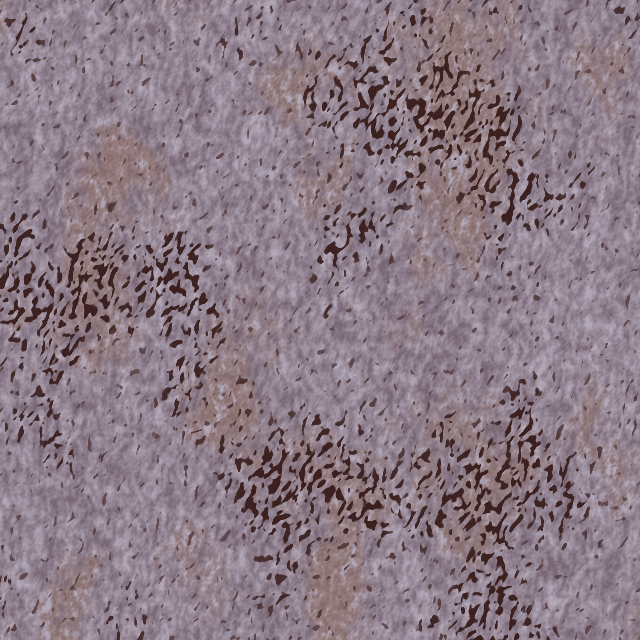
Give the GLSL for this texture, as a three.js fragment shader.

```glsl
varying vec2 vUv;

const vec3 SHADOW_MAUVE = vec3(0.475, 0.405, 0.46);
const vec3 PALE_LILAC = vec3(0.70, 0.66, 0.72);
const vec3 WARM_TAN = vec3(0.575, 0.465, 0.45);
const vec3 FAINT_BROWN = vec3(0.34, 0.24, 0.25);
const vec3 DEEP_RUST = vec3(0.23, 0.125, 0.12);

float hash(vec2 cell) {
  return fract(sin(dot(cell, vec2(127.1, 311.7))) * 43758.5453);
}

// Signed contribution of one lattice corner
float corner(vec2 cell, vec2 offset) {
  float angle = 6.28318 * hash(cell);
  return dot(vec2(cos(angle), sin(angle)), offset);
}

float gradientNoise(vec2 p) {
  vec2 cell = floor(p);
  vec2 f = fract(p);
  vec2 w = f * f * f * (f * (f * 6.0 - 15.0) + 10.0);
  vec2 e = vec2(1.0, 0.0);
  float low = mix(corner(cell, f), corner(cell + e.xy, f - e.xy), w.x);
  float high = mix(corner(cell + e.yx, f - e.yx), corner(cell + e.xx, f - e.xx), w.x);
  return mix(low, high, w.y);
}

float fbm(vec2 p) {
  float sum = 0.0;
  float amplitude = 1.0;
  for (int i = 0; i < 4; i++) {
    sum += amplitude * gradientNoise(p);
    p = mat2(1.6, 1.2, -1.2, 1.6) * p + 17.3;
    amplitude *= 0.5;
  }
  return sum;
}

// Bends the grain so that its direction wanders
vec2 warp(vec2 p, float frequency, float amount) {
  vec2 q = p * frequency;
  return p + amount * vec2(gradientNoise(q + 3.7), gradientNoise(q + 41.2));
}

vec2 lean(vec2 p, float slope) {
  return vec2(p.x - slope * p.y, p.y);
}

// Mottled pale flakes over a darker mauve coat
vec3 weatheredCoat(vec2 p) {
  vec2 grain = lean(warp(p, 24.0, 0.010), 0.12);
  float flakes = gradientNoise(grain * vec2(105.0, 62.0) + 9.1);
  float clumps = fbm(grain * vec2(34.0, 19.0) + 60.4);
  float grit = gradientNoise(lean(p, 0.3) * vec2(230.0, 170.0));
  float broad = fbm(p * vec2(4.0, 2.6) + 23.8);
  float tone = 0.46 + 0.65 * flakes + 0.48 * clumps + 0.35 * grit + 0.18 * broad;

  vec3 coat = mix(SHADOW_MAUVE, PALE_LILAC, clamp(tone, 0.0, 1.0));
  float stain = fbm(p * vec2(5.5, 3.5) + 81.6) + 0.35 * clumps;
  float stainCover = smoothstep(0.0, 0.5, stain) * (1.0 - smoothstep(0.45, 0.95, tone));
  return mix(coat, WARM_TAN + 0.07 * (flakes + grit), 0.8 * stainCover);
}

// Share of rust, gathered in ragged upright patches
float rustDensity(vec2 p) {
  float patches = fbm(p * vec2(4.6, 3.1) + 12.9);
  float breakup = gradientNoise(p * vec2(22.0, 15.0) + 5.3);
  return smoothstep(-0.15, 0.52, patches + 0.22 * breakup);
}

// Short slanted flecks, lower threshold means more cover
float rustFlecks(vec2 p, float threshold) {
  vec2 grain = lean(warp(p, 26.0, 0.012), 0.3);
  float flecks = gradientNoise(grain * vec2(98.0, 62.0) + 31.5);
  flecks += 0.35 * gradientNoise(grain * vec2(170.0, 120.0) + 74.2);
  return smoothstep(threshold - 0.04, threshold + 0.12, flecks);
}

void main() {
  vec3 color = weatheredCoat(vUv);
  float density = rustDensity(vUv);
  float flecks = rustFlecks(vUv, mix(0.38, 0.06, density));
  vec3 rust = mix(FAINT_BROWN, DEEP_RUST, smoothstep(0.05, 0.6, density));
  color = mix(color, rust, flecks * mix(0.85, 1.0, density));
  gl_FragColor = vec4(color, 1.0);
}
```
